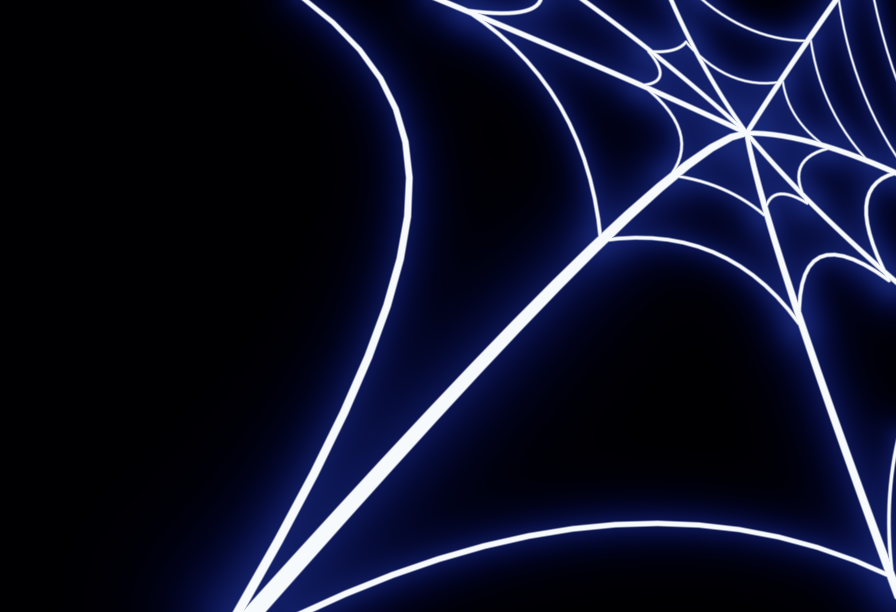
Reproduce this background procedurally as a WebGL 1 fragment shader.

```glsl
precision highp float;
uniform vec2 u_resolution;

vec2 pos;          // current point, canvas spans 7.68 by 5.24
float pixel;       // size of one pixel in the same units
float core = 0.0;  // white body of the strands
float glow = 0.0;  // blue light around them

float segmentDistance(vec2 a, vec2 b) {
  vec2 ab = b - a;
  vec2 ap = pos - a;
  return length(ap - ab * clamp(dot(ap, ab) / dot(ab, ab), 0.0, 1.0));
}

vec2 cubicPoint(vec2 a, vec2 c1, vec2 c2, vec2 b, float t) {
  float s = 1.0 - t;
  return s * s * s * a + 3.0 * s * t * (s * c1 + t * c2) + t * t * t * b;
}

// Cubic strand whose half width tapers from w.x to w.y
void strand(vec2 a, vec2 c1, vec2 c2, vec2 b, vec2 w) {
  const float STEPS = 14.0;
  float nearest = 100.0;
  float width = w.x;
  vec2 last = a;
  for (float i = 1.0; i <= STEPS; i++) {
    float t = i / STEPS;
    vec2 next = cubicPoint(a, c1, c2, b, t);
    float d = segmentDistance(last, next);
    if (d < nearest) {
      nearest = d;
      vec2 along = next - last;
      float h = clamp(dot(pos - last, along) / dot(along, along), 0.0, 1.0);
      width = mix(w.x, w.y, (i - 1.0 + h) / STEPS);
    }
    last = next;
  }
  core = max(core, 1.0 - smoothstep(width - pixel, width + 1.4 * pixel, nearest));
  glow += exp(-max(nearest - width, 0.0) / (0.05 + 4.0 * width));
}

// Strand bent by a single control point
void thread(vec2 a, vec2 c, vec2 b, vec2 w) {
  strand(a, mix(a, c, 0.667), mix(b, c, 0.667), b, w);
}

void main() {
  pos = gl_FragCoord.xy / u_resolution * vec2(7.68, 5.24);
  pixel = 7.68 / u_resolution.x;
  vec2 hub = vec2(6.40, 4.10);

  // Spokes
  vec2 spokeWidth = vec2(0.020, 0.022);
  strand(vec2(2.14, -0.04), vec2(4.00, 2.04), vec2(5.88, 4.08), hub, vec2(0.075, 0.025));
  thread(hub, vec2(5.45, 4.55), vec2(3.70, 5.27), spokeWidth);
  thread(hub, vec2(5.70, 4.74), vec2(4.97, 5.26), spokeWidth * 0.8);
  thread(hub, vec2(6.02, 4.62), vec2(5.74, 5.27), spokeWidth * 0.8);
  thread(hub, vec2(6.72, 4.61), vec2(7.18, 5.26), spokeWidth);
  thread(hub, vec2(6.90, 4.11), vec2(7.70, 3.75), spokeWidth);
  thread(hub, vec2(6.92, 3.48), vec2(7.70, 2.81), spokeWidth * 0.9);
  thread(hub, vec2(6.55, 3.24), vec2(7.70, 0.14), vec2(0.020, 0.036));

  // Two rings of threads hung between neighbouring spokes
  for (float k = 0.0; k < 2.0; k++) {
    vec2 w = vec2(0.011 + 0.004 * k);
    vec2 lowerLeft = vec2(5.75, 3.74) + k * vec2(-0.60, -0.56);
    vec2 left = vec2(5.51, 4.51) + k * vec2(-1.51, 0.64);
    vec2 upperLeft = vec2(5.56, 4.80) + k * vec2(-0.92, 0.46);
    vec2 top = vec2(5.88, 4.88) + k * vec2(0.12, 0.38);
    vec2 upperRight = vec2(6.70, 4.54) + k * vec2(0.22, 0.35);
    vec2 right = vec2(7.10, 3.97) + k * vec2(0.58, -0.21);
    vec2 lowerRight = vec2(6.92, 3.50) + k * vec2(0.70, -0.66);
    vec2 bottom = vec2(6.55, 3.40) + k * vec2(0.30, -0.93);
    thread(left, vec2(6.02, 4.11) + k * vec2(-0.99, 0.38), lowerLeft, w);
    thread(upperLeft, vec2(5.78, 4.54) + k * vec2(-1.18, 0.53), left, w);
    thread(upperLeft, vec2(5.80, 4.78) + k * vec2(-0.50, 1.02), top, w);
    thread(top, vec2(6.25, 4.46) + k * vec2(0.18, 0.43), upperRight, vec2(0.009));
    thread(right, vec2(6.71, 3.87) + k * vec2(0.49, -0.23), lowerRight, w);
    thread(lowerRight, vec2(6.59, 3.70) + k * vec2(0.23, -0.28), bottom, w);
    thread(bottom, vec2(6.22, 3.68) + k * vec2(0.0, -0.34), lowerLeft, w);
  }

  // Fan of fine threads at the upper right
  for (float i = 0.0; i < 4.0; i++) {
    thread(vec2(6.71, 4.54) + i * vec2(0.24, 0.35), vec2(6.76, 4.20) + i * vec2(0.28, 0.08),
           vec2(7.10, 3.97) + i * vec2(0.36, -0.13), vec2(0.008));
  }

  // Wide outer threads
  strand(vec2(2.58, 5.27), vec2(3.98, 4.24), vec2(3.80, 3.04), vec2(2.03, -0.02), vec2(0.018, 0.040));
  thread(vec2(2.55, -0.03), vec2(5.45, 1.36), vec2(7.65, 0.30), vec2(0.026, 0.018));
  thread(vec2(7.70, 1.49), vec2(7.57, 0.94), vec2(7.65, 0.30), vec2(0.014));

  // Blue light under the white strands
  float light = 1.0 - exp(-1.3 * glow);
  vec3 blue = vec3(0.09, 0.15, 0.44) * pow(vec3(light), vec3(2.2, 1.9, 1.15));
  vec3 color = mix(vec3(0.0, 0.0, 0.01) + blue, vec3(0.97, 0.98, 0.99), core);
  gl_FragColor = vec4(color, 1.0);
}
```
